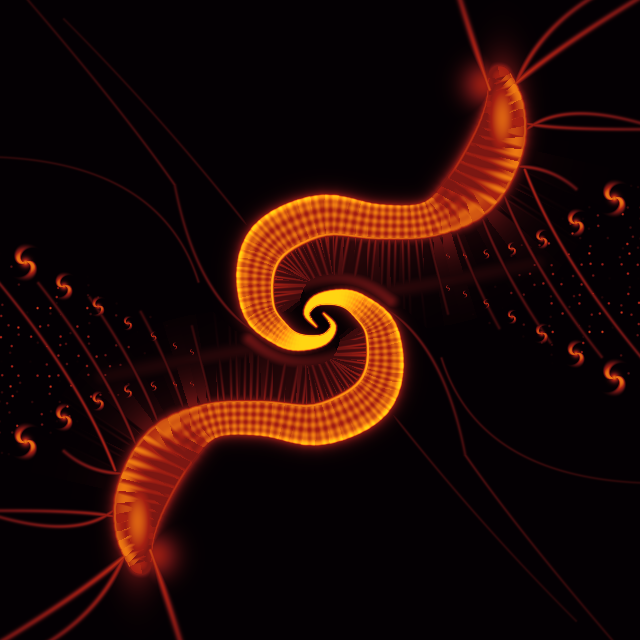
This background is drawn by a Shadertoy shader. Its source:

```glsl
const int LAST = 14;
// Arm control points: centre x, y and half width
const vec3 PATH[15] = vec3[15](
    vec3(.006, .010, .002), vec3(.021, -.010, .005), vec3(.005, -.031, .009),
    vec3(-.034, -.035, .014), vec3(-.064, -.021, .019), vec3(-.096, .016, .026),
    vec3(-.100, .083, .031), vec3(-.070, .133, .035), vec3(.005, .164, .033),
    vec3(.092, .154, .028), vec3(.174, .159, .029), vec3(.237, .203, .044),
    vec3(.276, .271, .043), vec3(.288, .331, .032), vec3(.281, .380, .018));

vec2 hash2(vec2 p) {
    return fract(sin(vec2(dot(p, vec2(127.1, 311.7)), dot(p, vec2(269.5, 183.3)))) * 4375.85);
}

// Returns gap to the rim, signed place across, place along
vec3 ribbon(vec2 p) {
    vec3 best = vec3(.14, 0., 0.);
    vec3 a = PATH[0], b = a, c = PATH[1], d = PATH[2];
    for (int i = 0; i < LAST; i++) {
        // Skip spans too far away to matter
        if (distance(p, .5 * (b + c).xy) - .11 < best.x) {
            vec3 k1 = .5 * (c - a), k2 = a - 2.5 * b + 2. * c - .5 * d, k3 = 1.5 * (b - c) + .5 * (d - a);
            vec3 prev = b;
            for (int j = 1; j <= 5; j++) {
                float t = float(j) / 5.;
                vec3 cur = b + t * (k1 + t * (k2 + t * k3));
                vec2 dir = cur.xy - prev.xy, q = p - prev.xy;
                float h = clamp(dot(q, dir) / dot(dir, dir), 0., 1.);
                float w = mix(prev.z, cur.z, h), len = length(q - dir * h);
                float side = sign(dir.x * q.y - dir.y * q.x);
                if (len - w < best.x) best = vec3(len - w, side * len / w, float(i) + t - (1. - h) / 5.);
                prev = cur;
            }
        }
        a = b; b = c; c = d;
        d = PATH[min(i + 3, LAST)];
    }
    return best;
}

// Soft quadratic curve that dims towards its end
float strand(vec2 p, vec2 a, vec2 b, vec2 c, float width) {
    vec2 k1 = b - a, k2 = a - 2. * b + c, q = a - p, chord = c - a;
    float t = clamp(-dot(q, chord) / dot(chord, chord), 0., 1.);
    for (int i = 0; i < 2; i++) {
        vec2 slope = 2. * (k1 + t * k2);
        t = clamp(t - dot(q + t * (2. * k1 + t * k2), slope) / dot(slope, slope), 0., 1.);
    }
    vec2 o = (q + t * (2. * k1 + t * k2)) / width;
    return exp(-dot(o, o)) * (1. - .45 * t);
}

float armHeat(vec2 p) {
    vec3 r = ribbon(p);
    float v = r.y, s = r.z, gap = max(r.x, 0.), tail = smoothstep(9.8, 11.3, s);

    // Woven body, bright rims and ribbed tail
    float weave = sin(s * 22. + v * 7.) * sin(s * 22. - v * 7.);
    float body = .72 + .15 * weave + .3 * smoothstep(.35, .95, v) * smoothstep(11., 7., s);
    float ribs = .5 + .5 * sin(s * 27. + v * 3.);
    float tailBody = .3 + .28 * ribs + .3 * smoothstep(.3, -.8, v);
    body = mix(mix(1.15, body, smoothstep(2.8, 5., s)), tailBody, tail);
    float rim = exp(-pow(abs(v + .93) / .13, 2.)) * mix(1.05, .75, smoothstep(5., 11., s));
    rim = max(rim, .65 * tail * exp(-pow(abs(v - .93) / .1, 2.)));
    float heat = max(smoothstep(.003, -.003, r.x) * body, rim * step(.5, s) * step(s, 13.8));
    heat = max(heat, .45 * exp(-gap * 130.) * smoothstep(1., 4., s));

    // Comb of fine teeth within the bend
    float teeth = .5 + .5 * cos(s * 56.), hub = exp(-dot(p, p) * 90.);
    float comb = step(v, -.9) * smoothstep(4., 5.5, s) * smoothstep(12.6, 10., s);
    return max(heat, comb * (.12 + .38 * teeth * teeth + .3 * hub) * exp(-gap * mix(24., 7., hub)));
}

float filaments(vec2 p) {
    // Knot at the tip and its rays
    vec2 k = (p - vec2(.285, .315)) * vec2(32., 13.), e = (p - vec2(.257, .368)) * 30.;
    float heat = max(.8 * exp(-dot(k, k)), .55 * exp(-dot(e, e)));
    heat = max(heat, .72 * strand(p, vec2(.265, .36), vec2(.237, .44), vec2(.216, .51), .005));
    heat = max(heat, .7 * strand(p, vec2(.295, .36), vec2(.36, .42), vec2(.51, .51), .0045));
    heat = max(heat, .65 * strand(p, vec2(.295, .34), vec2(.33, .45), vec2(.435, .51), .004));
    heat = max(heat, .6 * strand(p, vec2(.305, .28), vec2(.36, .35), vec2(.51, .305), .003));
    heat = max(heat, .6 * strand(p, vec2(.31, .31), vec2(.35, .297), vec2(.51, .298), .003));
    heat = max(heat, .55 * strand(p, vec2(.305, .24), vec2(.36, .24), vec2(.4, .205), .003));
    // Trailing arcs
    for (int i = 0; i < 5; i++) {
        float f = float(i) / 4.;
        heat = max(heat, mix(.62, .3, sqrt(f)) * strand(p, mix(vec2(.32, .235), vec2(.17, .13), f),
            mix(vec2(.375, .09), vec2(.185, .07), f), mix(vec2(.52, -.08), vec2(.2, .01), f), .0025));
    }
    // Dark hub rim and faint outer threads
    heat = max(heat, .36 * strand(p, vec2(.11, .03), vec2(.05, .085), vec2(-.03, .055), .012));
    heat = max(heat, .14 * strand(p, vec2(.1, .045), vec2(.2, .06), vec2(.34, .09), .014));
    heat = max(heat, .4 * strand(p, vec2(.08, .03), vec2(.19, -.02), vec2(.227, -.211), .0025));
    heat = max(heat, .25 * strand(p, vec2(.227, -.211), vec2(.31, -.33), vec2(.465, -.51), .0022));
    heat = max(heat, .2 * strand(p, vec2(.1, -.13), vec2(.24, -.31), vec2(.4, -.47), .002));
    return max(heat, .24 * strand(p, vec2(.19, -.06), vec2(.25, -.25), vec2(.52, -.255), .002));
}

float sparks(vec2 p) {
    if (p.x < .15 || abs(p.y) > .25) return 0.;
    float heat = 0.;
    // Two diverging rows of growing curls
    for (int i = 0; i < 14; i++) {
        float t = float(i / 2) / 6., size = .004 + .017 * t * t;
        float y = i % 2 == 0 ? .1 + .09 * t * t * t : .05 - .04 * t - .1 * t * t;
        vec2 q = (p - vec2(.2 + .14 * t + .12 * t * t, y)) / size;
        float d = length(q) + .01;
        if (d < 1.6) {
            float curl = smoothstep(.2, 1., cos(2. * atan(q.y, q.x) + 3.2 * d - 1.));
            heat = max(heat, mix(.55, .85, t) * max(curl * smoothstep(1.5, .6, d), exp(-d * d * 8.)));
        }
    }
    // Cellular dust in the wedge
    vec2 g = p * 65., rnd = hash2(floor(g));
    float d = length(fract(g) - .2 - .6 * rnd);
    float wedge = smoothstep(.18, .4, p.x) * smoothstep(.03, -.03, abs(p.y - .05) - .4 * (p.x - .13));
    return max(heat, wedge * .75 * step(.5, fract(rnd.x * 37.)) * rnd.y * smoothstep(.2, .03, d));
}

vec3 fire(float heat) {
    return min(vec3(.015 + 1.05 * heat, .2 * heat + 1.1 * max(heat - .6, 0.), .01 + .06 * min(heat * 3., 1.)), 1.);
}

void mainImage(out vec4 fragColor, in vec2 fragCoord) {
    vec2 p = fragCoord / iResolution.xy - .5;
    // Fold the half turn onto one side
    if (p.x + .55 * p.y < 0.) p = -p;
    float heat = max(armHeat(p), max(filaments(p), sparks(p)));
    // The opposite arm only reaches this side near the hub
    if (dot(p, p) < .09) heat = max(heat, armHeat(-p));
    fragColor = vec4(fire(heat), 1.);
}
```
